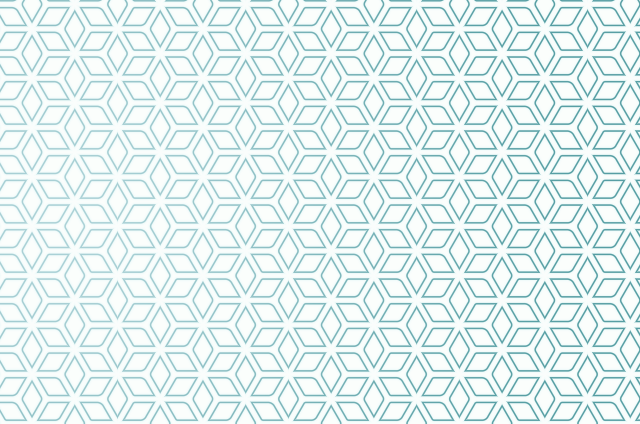
A WebGL 2 fragment shader for this pattern:

```glsl
#version 300 es
precision highp float;
// Teal outlined rhombi meeting in six-pointed stars, paling toward the left.

uniform vec2 u_resolution;
out vec4 fragColor;

// Signed distance to a 60-degree rhombus, long axis on x, obtuse corner filleted.
float rhombus(vec2 p, float inradius, float fillet) {
    p = abs(p);
    vec2 q = p - vec2(0.0, (inradius - fillet) / 0.866);
    if (q.x < 0.577 * q.y) return length(q) - fillet;
    return dot(p, vec2(0.5, 0.866)) - inradius;
}

// Distance to the nearest outline among rhombi lying along one lattice direction.
float outlines(vec2 p, float angle, float filletBelow, float filletAbove) {
    float c = cos(angle), s = sin(angle);
    vec2 q = vec2(c * p.x + s * p.y, c * p.y - s * p.x);
    float row = floor(q.y / 0.86603 + 0.5);
    vec2 local = vec2(fract(q.x - 0.5 * row) - 0.5, q.y - row * 0.86603);
    return abs(rhombus(local, 0.18, local.y < 0.0 ? filletBelow : filletAbove));
}

void main() {
    vec2 uv = gl_FragCoord.xy / u_resolution.x;
    float pixel = 12.97 / u_resolution.x;

    // Triangular lattice of star centres, one unit apart
    vec2 p = uv * 12.97 - vec2(5.845, 4.007);

    // Three directions; sideways rhombi are rounder at their right corner
    float d = outlines(p, radians(90.0), 0.085, 0.085);
    d = min(d, outlines(p, radians(30.0), 0.13, 0.05));
    d = min(d, outlines(p, radians(-30.0), 0.05, 0.15));

    // Line colour deepens away from a pale spot at the left
    float depth = smoothstep(0.0, 0.85, distance(uv, vec2(0.08, 0.31)));
    vec3 line = mix(vec3(0.67, 0.82, 0.84), vec3(0.34, 0.62, 0.64), depth);

    // Near-white ground, soft halo, then the stroke
    vec3 color = vec3(0.985, 0.995, 0.99);
    color = mix(color, vec3(0.86, 0.96, 0.96), 0.5 * exp(-d * d / 0.0016));
    float stroke = 1.0 - smoothstep(-0.7 * pixel, 0.7 * pixel, d - 0.0155);
    fragColor = vec4(mix(color, line, stroke), 1.0);
}
```
